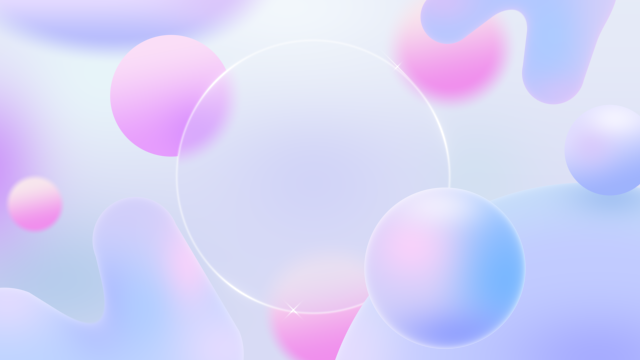
A WebGL 2 fragment shader for this background:

```glsl
#version 300 es
precision highp float;
// Soft pastel spheres and liquid blobs around a frosted glass disc.
// Signed distances are layered back to front, coloured by gradients and
// Gaussian tints. Units: canvas height = 1, origin lower left.
uniform vec2 u_resolution;
out vec4 fragColor;

#define GLASS_CENTER vec2(.870, .509)
#define GLASS_RADIUS .379
#define FROST_BLUR .036
#define RIM_WIDTH .0035
#define RIM_LIGHT .45
#define BLOB_BLEND .14
#define EDGE_GLOW .011

const vec3 WHITE = vec3(1),
  LAVENDER = vec3(.82, .81, .98),
  PALE = vec3(.90, .86, 1),
  PINK = vec3(.98, .82, .98),
  MAGENTA = vec3(.94, .56, .93),
  VIOLET = vec3(.64, .66, 1),
  ORCHID = vec3(.85, .76, .98),
  SKY = vec3(.67, .80, 1),
  PEACH = vec3(.97, .90, .93);

// Gaussian tint: spot = centre and radii, col = colour and amount
void tint(inout vec3 c, vec2 p, vec4 spot, vec4 col) {
  vec2 q = (p - spot.xy) / spot.zw;
  c = mix(c, col.rgb, col.a * exp(-dot(q, q)));
}

// Paint a shape with an edge of the given softness
void paint(inout vec3 c, vec3 col, float d, float soft) {
  c = mix(c, col, smoothstep(soft, -soft, d));
}

// Light just inside an edge
float edge(float d) { return exp(min(d, 0.) / EDGE_GLOW); }

// Capsule between two circles, each given as centre and radius
float taper(vec2 p, vec3 a, vec3 b) {
  vec2 pa = p - a.xy, ba = b.xy - a.xy;
  float h = clamp(dot(pa, ba) / dot(ba, ba), 0., 1.);
  return length(pa - ba * h) - mix(a.z, b.z, h);
}

float blend(float a, float b, float k) {
  float h = max(k - abs(a - b), 0.) / k;
  return min(a, b) - .25 * k * h * h;
}

// Out-of-focus ball, peach above and magenta below
void pinkBall(inout vec3 c, vec2 p, vec3 ball, float soft) {
  vec2 q = (p - ball.xy) / ball.z;
  vec3 col = mix(MAGENTA, PEACH, smoothstep(-.85, .85, q.y - .2 * q.x));
  paint(c, col, length(q) - 1., soft);
}

// Thin four-armed glint
float sparkle(vec2 q, vec2 reach) {
  vec2 a = q / .002, b = q / reach;
  a *= a;
  b *= b;
  return exp(-a.x - b.y) + exp(-a.y - b.x);
}

float lobe(vec2 n, vec2 dir) { return pow(max(dot(n, normalize(dir)), 0.), 45.); }

vec3 backdrop(vec2 p) {
  vec3 c = mix(vec3(.85, .86, .96), vec3(.90, .92, .97), smoothstep(.2, 1., p.y));
  tint(c, p, vec4(.25, .78, .35, .20), vec4(.91, .97, .98, .8));
  tint(c, p, vec4(.80, .98, .32, .16), vec4(.96, .98, .99, .8));
  tint(c, p, vec4(.16, .22, .32, .18), vec4(.70, .80, .92, .9));
  tint(c, p, vec4(1.32, .50, .16, .16), vec4(.81, .88, .94, .7));
  tint(c, p, vec4(-.04, .53, .15, .22), vec4(.80, .57, .98, .9));
  // Large blurred ball at the top left
  vec2 q = (p - vec2(.32, 1.09)) / vec2(.41, .23);
  vec3 ball = mix(vec3(.72, .74, .99), PALE, smoothstep(-.9, -.3, q.y));
  tint(ball, q, vec4(.75, -.4, .4, .4), vec4(ORCHID, .8));
  paint(c, ball, length(q) - 1., .18);
  return c;
}

void main() {
  vec2 p = gl_FragCoord.xy / u_resolution.y;
  float px = .8 / u_resolution.y;
  vec3 c = backdrop(p);
  vec2 g = p - GLASS_CENTER;
  float glass = length(g) - GLASS_RADIUS;
  float inGlass = smoothstep(px, -px, glass);

  // Pink balls, blurred behind the frosted disc
  vec2 q = (p - vec2(.475, .734)) / .169;
  vec3 ball = mix(vec3(.91, .62, .99), vec3(.98, .87, .97), smoothstep(-.8, .9, q.y - .2 * q.x));
  tint(ball, q, vec4(.5, -.6, .6, .5), vec4(.82, .54, 1, .7));
  paint(c, ball, (length(q) - 1.) * .169, mix(px, FROST_BLUR, inGlass));
  pinkBall(c, p, vec3(1.25, .875, .152), .26);
  pinkBall(c, p, vec3(.097, .433, .075), .15);
  pinkBall(c, p, vec3(.915, .135, .165), mix(.16, .28, inGlass));

  // Frosted disc, lit rim and sparkles
  vec3 frost = mix(vec3(.84, .85, .97), vec3(.94, .96, .98), smoothstep(0., .36, g.y));
  tint(frost, g, vec4(0, -.02, .32, .18), vec4(.81, .82, .97, .9));
  c = mix(c, frost, inGlass * mix(.25, .85, exp(-dot(g, g) / .06)));
  vec2 n = normalize(g + 1e-5);
  float glints = lobe(n, vec2(-.55, -.84)) + lobe(n, vec2(.94, .34)) + lobe(n, vec2(-.69, .73));
  float light = exp(-pow(abs(glass) / RIM_WIDTH, 2.)) * (RIM_LIGHT + .35 * glints);
  light += .3 * glints * exp(-abs(glass) / .012);
  mat2 turn = mat2(.707, .707, -.707, .707);
  light += .7 * sparkle(turn * (p - vec2(.815, .139)), vec2(.022));
  light += .6 * sparkle(turn * (p - vec2(1.104, .815)), vec2(.04, .012));
  c = mix(c, WHITE, min(light, 1.));

  // Broad lower right disc, shaded below the small ball
  float d = length(p - vec2(1.632, -.252)) - .745;
  vec3 body = mix(vec3(.76, .80, 1), vec3(.77, .86, .98), smoothstep(-.2, 0., d));
  tint(body, p, vec4(1.66, 0, .26, .14), vec4(VIOLET, .9));
  tint(body, p, vec4(.96, .02, .16, .22), vec4(PALE, .9));
  tint(body, p, vec4(1.70, .455, .12, .06), vec4(.60, .73, .94, .7));
  paint(c, mix(body, WHITE, .3 * edge(d)), d, px);

  // Small ball at the right
  q = (p - vec2(1.694, .583)) / .126;
  ball = mix(vec3(.62, .70, .99), vec3(.88, .88, 1), smoothstep(-.9, .6, q.y - .3 * q.x));
  tint(ball, q, vec4(-.4, .1, .5, .5), vec4(ORCHID, .6));
  tint(ball, q, vec4(.1, .7, .6, .35), vec4(WHITE, .6));
  paint(c, ball, (length(q) - 1.) * .126, px);

  // Glossy main sphere
  q = (p - vec2(1.236, .255)) / .224;
  ball = mix(LAVENDER, vec3(.58, .75, 1), smoothstep(-.3, .8, q.x));
  tint(ball, q, vec4(.8, -.15, .5, .55), vec4(.45, .71, 1, .8));
  tint(ball, q, vec4(.15, -.85, .8, .35), vec4(.54, .60, 1, .8));
  tint(ball, q, vec4(-.42, .28, .48, .45), vec4(PINK, .9));
  tint(ball, q, vec4(-.05, .78, .6, .28), vec4(WHITE, .6));
  d = (length(q) - 1.) * .224;
  paint(c, mix(ball, WHITE, .55 * edge(d)), d, px);

  // Arched blob at the top right
  vec3 arch = vec3(1.40, 1.09, .09), bend = vec3(1.59, 1.03, .112);
  d = blend(taper(p, vec3(1.243, .953, .075), arch), taper(p, arch, bend), .05);
  d = blend(d, taper(p, bend, vec3(1.537, .797, .087)), .05);
  body = mix(vec3(.70, .78, 1), LAVENDER, smoothstep(1.5, 1.7, p.x));
  tint(body, p, vec4(1.23, 1, .10, .07), vec4(ORCHID, .8));
  tint(body, p, vec4(1.56, .74, .10, .06), vec4(ORCHID, .7));
  tint(body, p, vec4(1.53, .90, .07, .10), vec4(SKY, .7));
  paint(c, mix(body, PINK, .4 * edge(d)), d, px);

  // Flowing blob at the lower left
  d = taper(p, vec3(.377, .333, .12), vec3(.505, .016, .172));
  d = blend(d, taper(p, vec3(.012, .016, .185), vec3(.30, -.10, .13)), BLOB_BLEND);
  body = mix(vec3(.74, .83, 1), LAVENDER, smoothstep(.15, .42, p.y));
  tint(body, p, vec4(.28, .15, .10, .13), vec4(VIOLET, .65));
  tint(body, p, vec4(.02, .17, .14, .11), vec4(PALE, .85));
  tint(body, p, vec4(.52, .26, .08, .13), vec4(PINK, .9));
  tint(body, p, vec4(.62, .03, .14, .13), vec4(PALE, .9));
  tint(body, p, vec4(.40, .14, .09, .11), vec4(SKY, .6));
  paint(c, mix(body, WHITE, .3 * edge(d)), d, px);

  fragColor = vec4(c, 1);
}
```
